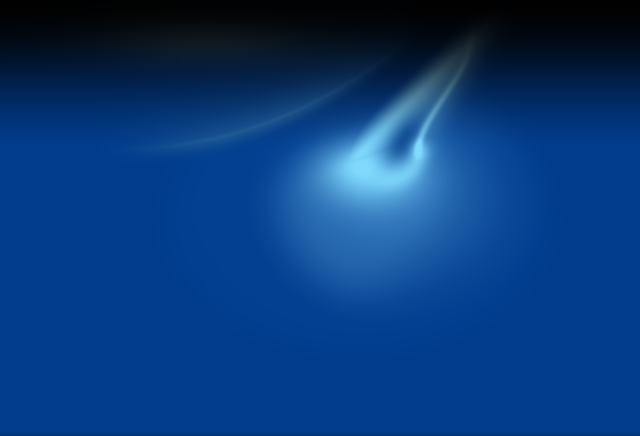
Write a Shadertoy shader that draws this background.

```glsl
// Deep blue backdrop with a glowing hooked plume, soft halo and faint curved veils.

const vec3 DEEP_BLUE   = vec3(0.004, 0.235, 0.550);
const vec3 NIGHT       = vec3(0.003, 0.005, 0.008);
const vec3 HALO_BLUE   = vec3(0.165, 0.420, 0.690);
const vec3 GLOW_BLUE   = vec3(0.300, 0.610, 0.860);
const vec3 CORE_CYAN   = vec3(0.500, 0.850, 0.990);
const vec3 PLUME_GREY  = vec3(0.390, 0.480, 0.440);
const vec3 VEIL_BLUE   = vec3(0.240, 0.480, 0.630);
const vec3 VEIL_OLIVE  = vec3(0.052, 0.056, 0.038);

const vec2 HALO_CENTER   = vec2(0.880, 0.535);
const vec2 CORE_CENTER   = vec2(0.850, 0.605);
const vec2 HOLLOW_CENTER = vec2(0.927, 0.677);
const vec2 BOWL_CENTER   = vec2(0.890, 0.660);
const float BOWL_RADIUS  = 0.073;

float gauss(float x, float width) {
    float t = x / width;
    return exp(-t * t);
}

// Elliptical soft spot
float spot(vec2 p, vec2 center, vec2 radius) {
    vec2 q = (p - center) / radius;
    return exp(-dot(q, q));
}

vec2 rotate(vec2 p, float angle) {
    float c = cos(angle), s = sin(angle);
    return vec2(c * p.x + s * p.y, c * p.y - s * p.x);
}

// Broad halo: crisp on the left and below, diffuse on the right
float haloShape(vec2 p) {
    vec2 q = p - HALO_CENTER;
    float side = smoothstep(-0.12, 0.18, q.x);
    vec2 radius = vec2(mix(0.30, 0.38, side),
                       q.y < 0.0 ? 0.275 : mix(0.17, 0.34, side));
    return 1.0 - smoothstep(mix(0.50, 0.05, side), 1.08, length(q / radius));
}

// Slanted left arm of the plume
float leftArm(vec2 p) {
    float d = p.x - (0.738 + 0.98 * (p.y - 0.603));
    float width = mix(0.105, 0.065, smoothstep(0.62, 0.92, p.y));
    float body = smoothstep(-0.025, 0.050, d) * gauss(max(d - 0.035, 0.0), width * 0.75);
    return body * smoothstep(0.570, 0.650, p.y) * (1.0 - smoothstep(0.70, 0.99, p.y));
}

// Thin right rim with a soft outer glow
float rightRim(vec2 p) {
    float d = p.x - (0.957 + 0.125 * smoothstep(0.64, 0.92, p.y));
    float line = 0.55 * gauss(d, 0.009) + 0.25 * gauss(d, d < 0.0 ? 0.018 : 0.040);
    return line * smoothstep(0.62, 0.67, p.y) * (1.0 - smoothstep(0.66, 0.96, p.y));
}

// Curved bowl joining both arms
float bowl(vec2 p) {
    vec2 q = p - BOWL_CENTER;
    float ring = gauss(length(q) - BOWL_RADIUS, 0.022);
    return ring * (1.0 - smoothstep(-0.02, 0.035, q.y)) * smoothstep(-0.08, 0.02, q.x);
}

// Long arc: sharp lower edge, fading upward
float arcVeil(vec2 p) {
    float d = p.y - (0.657 + 0.56 * pow(max(p.x - 0.23, 0.0), 2.3));
    float sheet = d > 0.0 ? exp(-d / 0.050) : gauss(d, 0.022);
    float span = smoothstep(0.20, 0.52, p.x) * (1.0 - smoothstep(0.62, 0.98, p.x));
    return span * (0.38 * sheet + 0.10 * gauss(d, 0.005));
}

void mainImage(out vec4 fragColor, in vec2 fragCoord) {
    vec2 p = fragCoord / iResolution.y;

    // Vertical backdrop
    float sky = smoothstep(0.99, 0.64, p.y);
    vec3 color = mix(NIGHT, DEEP_BLUE, sky);

    // Faint outer shell
    float shell = length((p - vec2(0.82, 0.50)) / vec2(0.46, 0.32));
    color += vec3(0.006, 0.014, 0.018) * (1.0 - smoothstep(0.82, 1.05, shell)) * sky;

    // Background veils
    color = mix(color, VEIL_BLUE, arcVeil(p));
    color += VEIL_OLIVE * spot(p, vec2(0.47, 0.900), vec2(0.23, 0.052));

    // Halo and inner glow
    color = mix(color, HALO_BLUE, 0.82 * haloShape(p) * mix(0.4, 1.0, sky));
    color = mix(color, GLOW_BLUE, 0.58 * spot(p, vec2(0.875, 0.575), vec2(0.145, 0.115)));

    // Plume, carved by a tilted hollow
    vec2 hollowOffset = rotate(p - HOLLOW_CENTER, 0.95);
    float hollow = spot(hollowOffset, vec2(0.0), vec2(0.070, 0.034));
    float core = spot(p, CORE_CENTER, vec2(0.105, 0.065));
    float body = max(core, 0.85 * leftArm(p)) + 0.30 * core * leftArm(p);
    body *= 1.0 - 0.90 * hollow;
    vec3 plumeColor = mix(CORE_CYAN, PLUME_GREY, smoothstep(0.66, 0.90, p.y));
    color = mix(color, DEEP_BLUE * 0.9, 0.60 * hollow);
    color = mix(color, plumeColor, clamp(body, 0.0, 1.0));
    color = mix(color, plumeColor, clamp(0.75 * bowl(p) + rightRim(p), 0.0, 1.0));

    // Thin shade along the lower border
    color *= mix(0.75, 1.0, smoothstep(0.0, 0.006, p.y));

    fragColor = vec4(clamp(color, 0.0, 1.0), 1.0);
}
```
